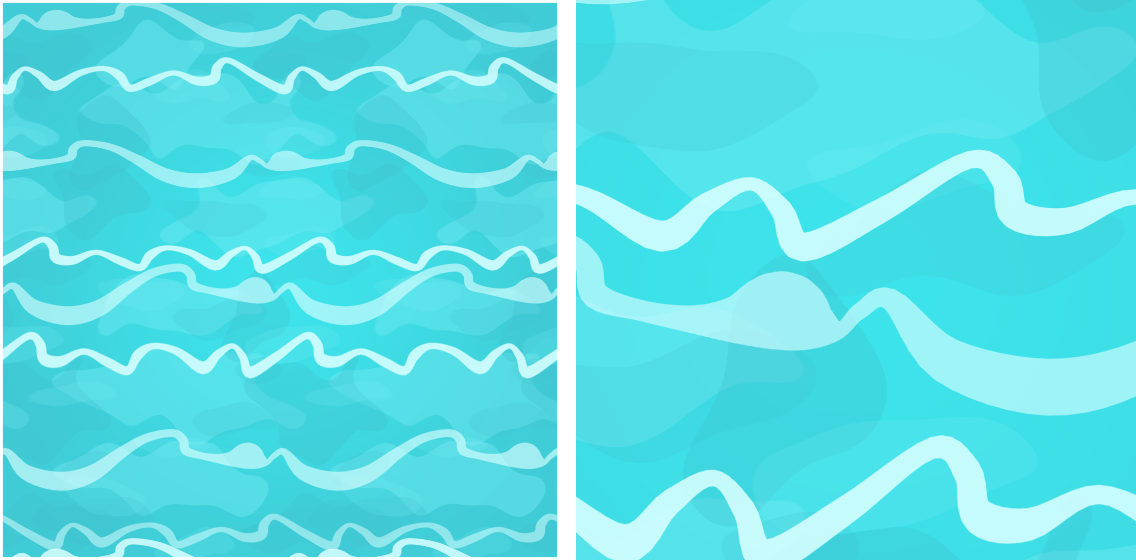
Left, the full canvas; right, a detail of the centre.
Write a Shadertoy shader that draws this pattern.

```glsl
const float PERIOD = 38.0;   // the canvas is 76.8 units wide

// Ribbon centre lines over one period: x, y (downwards), half width
const vec3 RIPPLE[16] = vec3[16](
    vec3(5.6, -2.1, .4), vec3(7.2, -1.2, .62), vec3(7.7, .4, .7), vec3(10.0, .7, .6),
    vec3(13.2, -.4, .35), vec3(16.5, .8, .55), vec3(19.2, 1.7, .5), vec3(20.6, 0.0, .62),
    vec3(22.8, -1.0, .35), vec3(26.0, -.4, .45), vec3(29.5, 1.4, .7), vec3(31.6, -.1, .5),
    vec3(33.6, -1.0, .3), vec3(35.0, .2, .5), vec3(36.0, 1.9, .65), vec3(39.6, .2, .55));
const vec3 SWELL[16] = vec3[16](
    vec3(2.0, -1.2, .5), vec3(4.6, 1.6, 1.05), vec3(9.2, 2.8, 1.3), vec3(13.5, 1.8, 1.15),
    vec3(17.5, -1.0, .8), vec3(21.0, -3.1, .6), vec3(24.6, -3.8, .55), vec3(26.1, -2.9, .6),
    vec3(26.5, -1.4, .62), vec3(28.6, -.7, .48), vec3(31.0, -.3, .65), vec3(33.0, -.3, 1.1),
    vec3(35.0, -.7, 1.8), vec3(36.3, -.1, 1.15), vec3(37.6, .2, .4), vec3(38.6, -.7, .38));

// Wave rows: shift, height, scale (negative mirrors the row), opacity
const vec4 RIPPLE_ROWS[4] = vec4[4](
    vec4(37.0, 10.4, -1.0, .82), vec4(0.0, 35.0, 1.0, .87),
    vec4(-1.7, 48.7, 1.25, .87), vec4(43.5, 73.0, -1.0, .52));
const vec4 SWELL_ROWS[5] = vec4[5](
    vec4(42.7, 3.3, -.78, .5), vec4(36.2, 22.6, -.78, .6), vec4(0.0, 40.5, 1.0, .62),
    vec4(-1.0, 63.2, 1.0, .64), vec4(42.7, 77.2, -.78, .85));

// Broad water patches, light and dark in turn: centre, radii
const vec4 PATCHES[12] = vec4[12](
    vec4(29.0, 16.0, 15.0, 5.2), vec4(5.0, 8.5, 7.0, 4.0),
    vec4(25.0, 54.0, 14.0, 5.5), vec4(14.5, 19.0, 5.0, 6.0),
    vec4(36.0, 29.5, 12.0, 4.6), vec4(5.0, 56.0, 8.0, 6.5),
    vec4(22.0, 42.0, 11.0, 3.6), vec4(13.0, 27.0, 6.0, 4.5),
    vec4(24.0, 65.5, 14.0, 4.4), vec4(35.0, 44.0, 4.0, 5.5),
    vec4(21.0, 8.0, 6.5, 4.0), vec4(8.0, 72.0, 12.0, 3.6));

float wrapX(float x) { return x - PERIOD * round(x / PERIOD); }

float hash(float n) { return fract(sin(n * 91.7) * 4375.5); }

vec3 knot(vec3 knots[16], int n) {
    return knots[n % 16] + vec3(PERIOD * float(n / 16), 0.0, 0.0);
}

vec3 spline(vec3 a, vec3 b, vec3 c, vec3 d, float t) {
    return b + .5 * t * (c - a + t * (2.0 * a - 5.0 * b + 4.0 * c - d
        + t * (3.0 * (b - c) + d - a)));
}

// Distance to a periodic ribbon of varying width
float ribbon(vec2 p, vec3 knots[16]) {
    float dist = 9.0;
    for (int i = 0; i < 16; i++) {
        vec3 a = knot(knots, i), b = knot(knots, i + 1);
        vec3 c = knot(knots, i + 2), d = knot(knots, i + 3);
        vec3 start = b;
        for (int j = 1; j <= 6; j++) {
            vec3 end = spline(a, b, c, d, float(j) / 6.0);
            vec2 toP = vec2(wrapX(p.x - start.x), p.y - start.y);
            vec2 along = end.xy - start.xy;
            float h = clamp(dot(toP, along) / dot(along, along), 0.0, 1.0);
            dist = min(dist, length(toP - along * h) - mix(start.z, end.z, h));
            start = end;
        }
    }
    return dist;
}

float waveRow(vec2 p, vec4 row, vec3 knots[16], float aa) {
    vec2 q = vec2((p.x - row.x) * sign(row.z), (p.y - row.y) / abs(row.z));
    if (abs(q.y) > 5.5) return 0.0;
    return row.w * smoothstep(aa, -aa, ribbon(q, knots));
}

// Wavy-edged ellipse, repeated across
float patchMask(vec2 p, vec4 shape, float seed, float aa) {
    float k = 6.28319 / PERIOD;
    vec2 d = vec2(wrapX(p.x - shape.x), p.y - shape.y);
    d += shape.zw * vec2(.28 * sin(p.y * .55 + seed * 2.1),
        .25 * sin(p.x * k * 3.0 + seed * 1.7) + .12 * sin(p.x * k * 5.0 + seed));
    return smoothstep(aa, -aa, (length(d / shape.zw) - 1.0) * shape.w);
}

void mainImage(out vec4 fragColor, in vec2 fragCoord) {
    vec2 uv = fragCoord / iResolution.xy;
    vec2 p = 76.8 * vec2(uv.x, 1.0 - uv.y);
    float aa = 55.0 / min(iResolution.x, iResolution.y);
    vec3 light = vec3(.46, .92, .95), dark = vec3(.25, .75, .80);

    // Water glowing towards the middle
    vec3 col = mix(vec3(.24, .89, .92), vec3(.25, .80, .84),
        smoothstep(0.0, .62, length(uv - .5)));

    // Broad patches
    for (int i = 0; i < 12; i++) {
        float mask = patchMask(p, PATCHES[i], float(i), aa);
        col = mix(col, i % 2 == 0 ? light : dark, mask * (i % 2 == 0 ? .42 : .3));
    }

    // Small scattered patches
    for (int i = 0; i < 22; i++) {
        float n = float(i) + 1.0;
        vec4 shape = vec4(PERIOD * hash(n), 76.8 * (n - .5) / 22.0,
            3.0 + 4.0 * hash(n + 40.0), 1.2 + 1.5 * hash(n + 80.0));
        col = mix(col, i % 2 == 0 ? dark : light, .2 * patchMask(p, shape, n, aa));
    }

    // Foam ribbons
    vec3 foam = vec3(.85, 1.0, 1.0);
    for (int i = 0; i < 5; i++) col = mix(col, foam, waveRow(p, SWELL_ROWS[i], SWELL, aa));
    for (int i = 0; i < 4; i++) col = mix(col, foam, waveRow(p, RIPPLE_ROWS[i], RIPPLE, aa));

    // Pale margin
    vec2 edge = min(p, 76.8 - p);
    col = mix(col, vec3(.99, 1.0, 1.0), smoothstep(aa, -aa, min(edge.x, edge.y) - .4));
    fragColor = vec4(col, 1.0);
}
```
